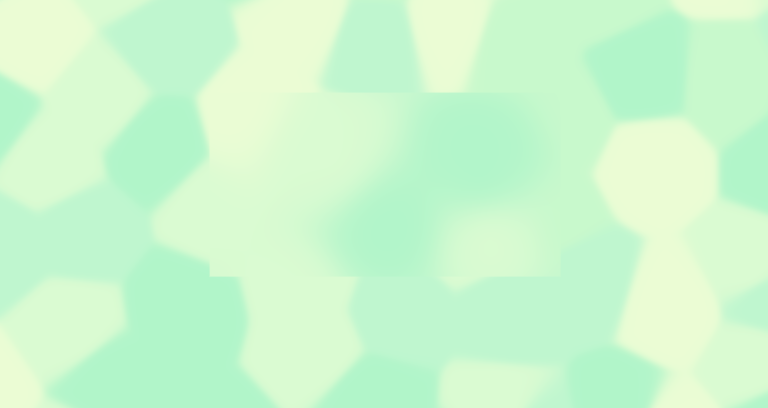
This background is drawn by a Shadertoy shader. Its source:

```glsl
// Pastel mint and cream mosaic of soft-edged Voronoi cells on a tilted grid,
// with a frosted rectangular pane in the middle. Each cell gets a flat tone;
// exponential distance weights blend neighbours, wider inside the pane.

const float CELLS_PER_HEIGHT = 4.3;
const float PANE_CELLS_PER_HEIGHT = 3.5;
const float EDGE_SOFTNESS = 0.045;   // in cell widths
const float FROST_SOFTNESS = 0.15;
const float GRID_TILT = 0.70;        // radians
const vec2 PANE_MIN = vec2(0.273, 0.322);
const vec2 PANE_MAX = vec2(0.730, 0.773);

// Two random values in 0..1 from a lattice point
vec2 hash22(vec2 p) {
    vec3 q = fract(p.xyx * vec3(0.1031, 0.1030, 0.0973));
    q += dot(q, q.yzx + 33.33);
    return fract((q.xx + q.yz) * q.zy);
}

// Rotates a point about the origin
vec2 rotate(vec2 p, float angle) {
    float c = cos(angle), s = sin(angle);
    return vec2(c * p.x - s * p.y, s * p.x + c * p.y);
}

// Evenly distributed tone index, loosened by a random offset
float cellTone(vec2 id) {
    float offset = hash22(id + 71.0).x;
    return fract(dot(id, vec2(0.618, 0.755)) + 0.35 * offset);
}

// Flat cell colour; thresholds set the share of each tone
vec3 palette(float tone) {
    const vec3 MINT  = vec3(0.695, 0.960, 0.790);
    const vec3 AQUA  = vec3(0.748, 0.965, 0.812);
    const vec3 GREEN = vec3(0.785, 0.975, 0.800);
    const vec3 LIME  = vec3(0.855, 0.983, 0.822);
    const vec3 CREAM = vec3(0.920, 0.990, 0.832);
    if (tone < 0.25) return MINT;
    if (tone < 0.44) return AQUA;
    if (tone < 0.57) return GREEN;
    if (tone < 0.84) return LIME;
    return CREAM;
}

// Voronoi colours blended across cell borders
vec3 softCells(vec2 p, float softness) {
    vec2 base = floor(p);
    vec3 colorSum = vec3(0.0);
    float weightSum = 0.0;
    for (int y = -2; y <= 2; y++) {
        for (int x = -2; x <= 2; x++) {
            vec2 id = base + vec2(x, y);
            vec2 site = id + mix(vec2(0.13), vec2(0.87), hash22(id + 19.0));
            float weight = exp(-distance(p, site) / softness);
            colorSum += weight * palette(cellTone(id));
            weightSum += weight;
        }
    }
    return colorSum / weightSum;
}

// Signed distance to an axis-aligned box
float boxDistance(vec2 p, vec2 center, vec2 halfSize) {
    vec2 d = abs(p - center) - halfSize;
    return length(max(d, 0.0)) + min(max(d.x, d.y), 0.0);
}

void mainImage(out vec4 fragColor, in vec2 fragCoord) {
    vec2 p = fragCoord / iResolution.y;
    vec2 canvas = vec2(iResolution.x / iResolution.y, 1.0);
    float pixel = 1.0 / iResolution.y;

    // Pane frame
    vec2 center = 0.5 * (PANE_MIN + PANE_MAX) * canvas;
    vec2 halfSize = 0.5 * (PANE_MAX - PANE_MIN) * canvas;

    // Mosaic and its magnified, frosted version
    vec2 tilted = rotate(p - center, GRID_TILT);
    vec2 origin = vec2(23.3, 17.6);
    vec3 mosaic = softCells(tilted * CELLS_PER_HEIGHT + origin, EDGE_SOFTNESS);
    vec3 frosted = softCells(tilted * PANE_CELLS_PER_HEIGHT + origin, FROST_SOFTNESS);

    // Crisp pane boundary
    float d = boxDistance(p, center, halfSize);
    float pane = 1.0 - smoothstep(-pixel, pixel, d);

    fragColor = vec4(mix(mosaic, frosted, pane), 1.0);
}
```
